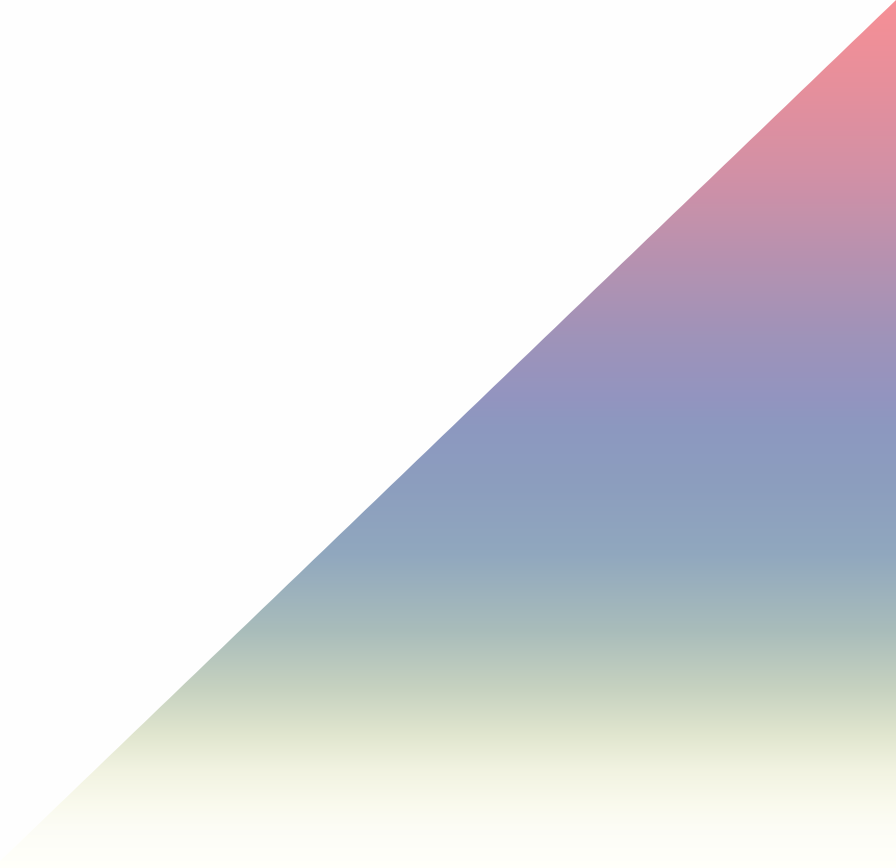
Reproduce this background procedurally as a Shadertoy shader.

```glsl
const vec3 PAPER = vec3(0.998);

// Blends from the colour below towards the next stop between two heights
vec3 addStop(vec3 below, vec3 stopColor, float low, float high, float height) {
    return mix(below, stopColor, clamp((height - low) / (high - low), 0.0, 1.0));
}

// Vertical spectrum: cream, sage, blue, violet, rose
vec3 spectrum(float height) {
    vec3 color = vec3(1.0, 1.0, 0.98);
    color = addStop(color, vec3(0.988, 0.988, 0.962), 0.000, 0.046, height);
    color = addStop(color, vec3(0.978, 0.979, 0.930), 0.046, 0.073, height);
    color = addStop(color, vec3(0.945, 0.950, 0.880), 0.073, 0.113, height);
    color = addStop(color, vec3(0.880, 0.900, 0.810), 0.113, 0.153, height);
    color = addStop(color, vec3(0.775, 0.820, 0.750), 0.153, 0.207, height);
    color = addStop(color, vec3(0.660, 0.737, 0.730), 0.207, 0.274, height);
    color = addStop(color, vec3(0.565, 0.655, 0.745), 0.274, 0.362, height);
    color = addStop(color, vec3(0.550, 0.620, 0.745), 0.362, 0.435, height);
    color = addStop(color, vec3(0.550, 0.595, 0.750), 0.435, 0.509, height);
    color = addStop(color, vec3(0.575, 0.580, 0.750), 0.509, 0.543, height);
    color = addStop(color, vec3(0.620, 0.575, 0.725), 0.543, 0.610, height);
    color = addStop(color, vec3(0.710, 0.570, 0.690), 0.610, 0.698, height);
    color = addStop(color, vec3(0.820, 0.565, 0.650), 0.698, 0.798, height);
    color = addStop(color, vec3(0.900, 0.560, 0.610), 0.798, 0.899, height);
    color = addStop(color, vec3(0.965, 0.560, 0.585), 0.899, 1.000, height);
    return color;
}

// Signed distance to the line through two points, positive on its right
float lineDistance(vec2 p, vec2 start, vec2 end) {
    vec2 direction = normalize(end - start);
    return dot(p - start, vec2(direction.y, -direction.x));
}

// Antialiased coverage of the positive side of a distance
float coverage(float dist, float pixel) {
    return clamp(dist / pixel + 0.5, 0.0, 1.0);
}

void mainImage(out vec4 fragColor, in vec2 fragCoord) {
    vec2 uv = fragCoord / iResolution.xy;
    vec2 aspect = vec2(iResolution.x / iResolution.y, 1.0);

    // Triangle below the rising diagonal
    float edge = lineDistance(uv * aspect, vec2(0.0, 0.008) * aspect, aspect);
    float inside = coverage(edge, 1.0 / iResolution.y);

    fragColor = vec4(mix(PAPER, spectrum(uv.y), inside), 1.0);
}
```
